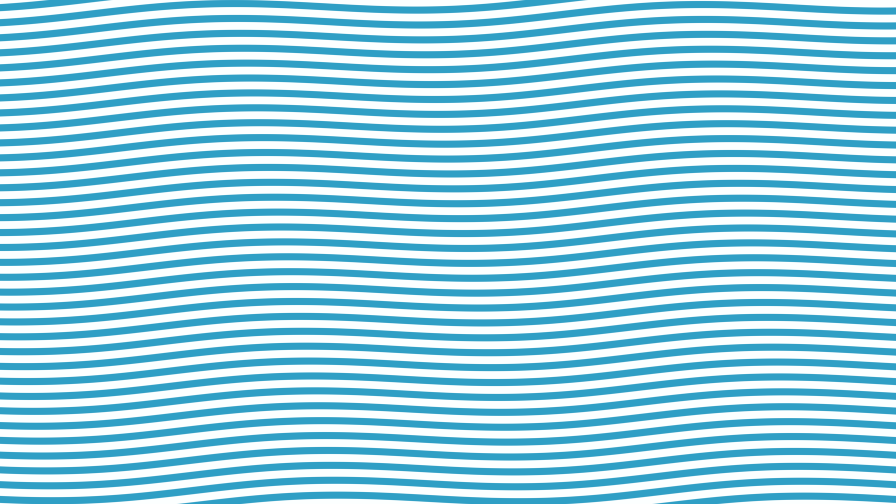
This pattern is drawn by a Shadertoy shader. Its source:

```glsl
// Gently rising wavy blue stripes on white, with the wave drifting sideways down the canvas.

const float TAU = 6.2831853;

// Height of the stripe wave at p: a steady climb plus a sine whose crests lean with depth
float waveHeight(vec2 p) {
    float along = (p.x - 0.21 * p.y) / 0.926;
    return 0.03 * p.x + 0.0127 * sin(TAU * along - 1.22);
}

void mainImage(out vec4 fragColor, in vec2 fragCoord) {
    // Canvas heights, measured down from the top edge
    vec2 p = fragCoord / iResolution.y;
    p.y = 1.0 - p.y;

    // Stripe phase: whole numbers fall on stripe centres
    float phase = (p.y + waveHeight(p) - 0.0329) * 33.62;
    float fromCentre = abs(fract(phase + 0.5) - 0.5);

    // Stripe coverage with a soft edge about one pixel wide
    float soft = 0.65 * fwidth(phase);
    float stripe = 1.0 - smoothstep(-soft, soft, fromCentre - 0.238);

    vec3 white = vec3(0.99, 1.0, 1.0);
    vec3 blue = vec3(0.185, 0.622, 0.772);
    fragColor = vec4(mix(white, blue, stripe), 1.0);
}
```
